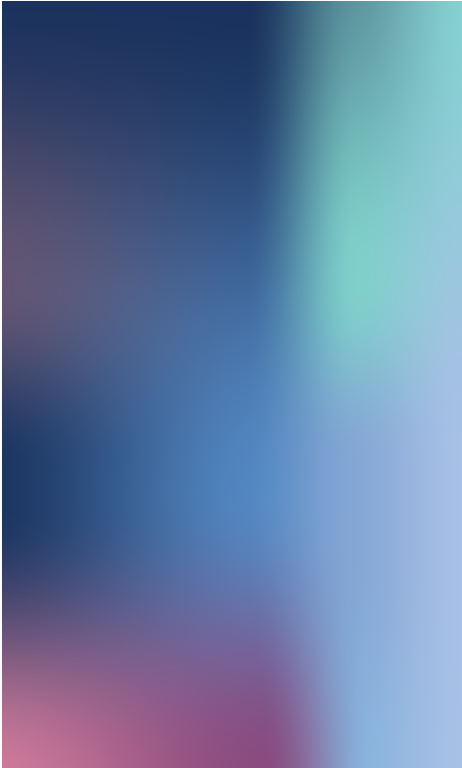
Write a Shadertoy shader that draws this background.

```glsl
// A soft colour mesh: dusk navy on the left, mint and lilac light on the right,
// pink and plum at the foot. Four vertical gradients are blended across the
// canvas, and a thin pale margin closes the left and top sides.

#define MAUVE_DEPTH 0.37               // depths run from 0 at the top to 1
#define NIGHT_DEPTH 0.61
#define AZURE_DEPTH 0.65
#define MINT_DEPTH  0.365
#define EDGE_START  0.53               // span of the steep dark-to-light edge
#define EDGE_END    0.775
#define EDGE_BEND   0.035              // rightward drift of the edge at the foot
#define MARGIN      vec2(0.0043, 0.0013)

const vec3 NAVY       = vec3(0.10, 0.195, 0.365);
const vec3 MAUVE      = vec3(0.396, 0.33, 0.44);
const vec3 PINK       = vec3(0.82, 0.486, 0.604);
const vec3 AZURE      = vec3(0.33, 0.537, 0.765);
const vec3 PLUM       = vec3(0.54, 0.29, 0.494);
const vec3 SEA_GLASS  = vec3(0.345, 0.555, 0.60);
const vec3 MINT       = vec3(0.494, 0.816, 0.792);
const vec3 PERIWINKLE = vec3(0.514, 0.65, 0.83);
const vec3 SKY        = vec3(0.525, 0.698, 0.863);
const vec3 AQUA       = vec3(0.525, 0.82, 0.824);
const vec3 LILAC      = vec3(0.659, 0.753, 0.902);

// Navy, a mauve glow, navy again, then pink
vec3 leftGradient(float depth) {
    vec3 c = mix(NAVY, MAUVE, smoothstep(-0.02, MAUVE_DEPTH, depth));
    c = mix(c, NAVY, smoothstep(MAUVE_DEPTH, NIGHT_DEPTH, depth));
    return mix(c, PINK, smoothstep(0.66, 1.02, depth));
}

// Navy rising to azure, then plum
vec3 middleGradient(float depth) {
    vec3 c = mix(NAVY, AZURE, smoothstep(-0.01, AZURE_DEPTH, depth));
    return mix(c, PLUM, smoothstep(0.64, 1.01, depth));
}

// Muted teal, a mint glow, then cool blues
vec3 glowGradient(float depth) {
    vec3 c = mix(SEA_GLASS, MINT, smoothstep(-0.08, MINT_DEPTH, depth));
    c = mix(c, PERIWINKLE, smoothstep(MINT_DEPTH, 0.60, depth));
    return mix(c, SKY, smoothstep(0.72, 1.0, depth));
}

// Aqua fading to lilac
vec3 rightGradient(float depth) {
    return mix(AQUA, LILAC, smoothstep(-0.02, 0.62, depth));
}

void mainImage(out vec4 fragColor, in vec2 fragCoord) {
    vec2 uv = fragCoord / iResolution.xy;
    float depth = 1.0 - uv.y;

    // Blend the gradients from left to right
    float bend = EDGE_BEND * smoothstep(0.7, 1.0, depth);
    vec3 color = mix(leftGradient(depth), middleGradient(depth),
                     smoothstep(-0.08, 0.60, uv.x));
    color = mix(color, glowGradient(depth),
                smoothstep(EDGE_START + bend, EDGE_END + bend, uv.x));
    color = mix(color, rightGradient(depth), smoothstep(0.74, 1.02, uv.x));

    // Pale margin, smoothed over one pixel
    vec2 inside = clamp((vec2(uv.x, depth) - MARGIN) * iResolution.xy + 0.5, 0.0, 1.0);
    color = mix(vec3(1.0), color, inside.x * inside.y);

    fragColor = vec4(color, 1.0);
}
```
